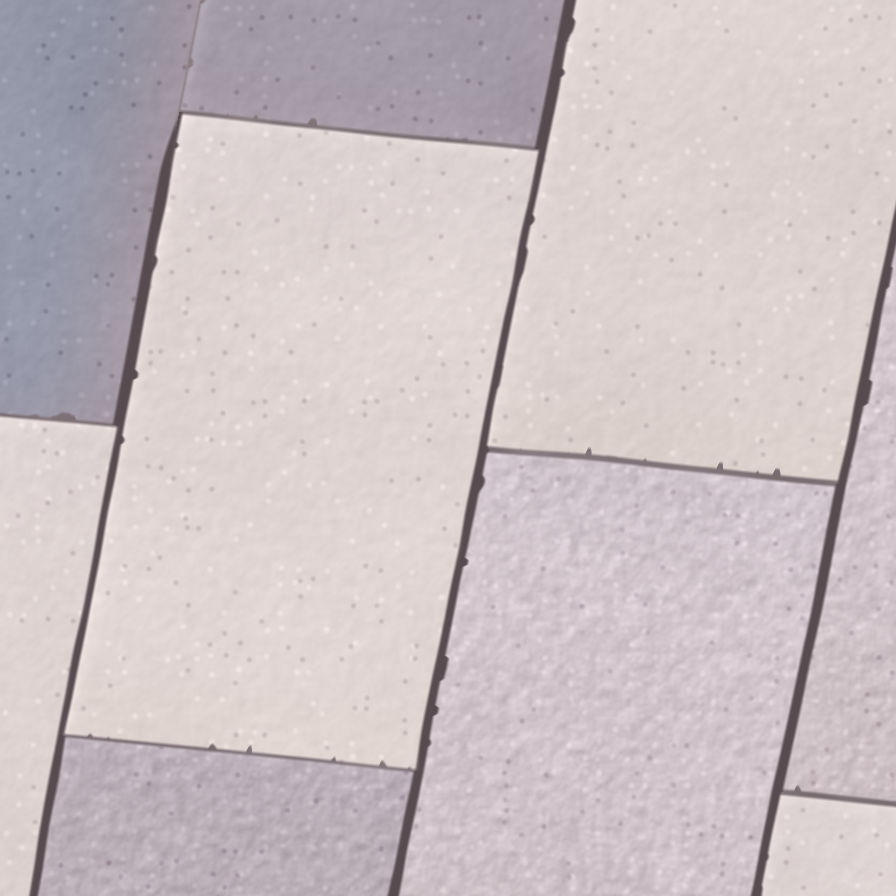
Give the GLSL for this texture, as a WebGL 2 fragment shader.

```glsl
#version 300 es
// Slanted running-bond paving: cream, mauve and slate slabs with dark worn joints.
precision highp float;
uniform vec2 u_resolution;
out vec4 fragColor;

const vec3 CREAM = vec3(0.870, 0.829, 0.826);
const vec3 LILAC = vec3(0.808, 0.759, 0.789);
const vec3 MAUVE = vec3(0.730, 0.683, 0.720);
const vec3 SLATE = vec3(0.628, 0.598, 0.648);
const vec3 JOINT_DEEP = vec3(0.345, 0.295, 0.315);
const vec3 JOINT_SHALLOW = vec3(0.535, 0.485, 0.505);
const float SLAB_LENGTH = 0.707;

float hash(vec2 p) {
    vec3 q = fract(vec3(p.xyx) * 0.1031);
    q += dot(q, q.yzx + 33.33);
    return fract((q.x + q.y) * q.z);
}

float noise(vec2 p) {
    vec2 i = floor(p), f = fract(p);
    f = f * f * (3.0 - 2.0 * f);
    return mix(mix(hash(i), hash(i + vec2(1, 0)), f.x),
               mix(hash(i + vec2(0, 1)), hash(i + vec2(1, 1)), f.x), f.y);
}

float fbm(vec2 p) {
    float sum = 0.0, amp = 0.5;
    for (int i = 0; i < 4; i++) {
        sum += amp * noise(p);
        p = p * 2.03 + 17.1;
        amp *= 0.5;
    }
    return sum;
}

// Lit relief: difference of the noise along the light direction.
float relief(vec2 p, float scale) {
    return noise(p * scale) - noise(p * scale + vec2(0.5, -0.6));
}

// Sparse round grains, one chance per cell.
float grains(vec2 p, float scale, float density) {
    vec2 cell = floor(p * scale);
    vec2 centre = 0.3 + 0.4 * vec2(hash(cell + 3.7), hash(cell + 9.2));
    float dist = length(fract(p * scale) - centre);
    return step(1.0 - density, hash(cell + 21.0)) * smoothstep(0.32, 0.05, dist);
}

// Occasional broken spots along an edge.
float chips(float along, float seed) {
    return 0.007 * smoothstep(0.80, 0.97, noise(vec2(along * 38.0, seed)));
}

// Paints a joint over the slab where the edge distance is within the gap.
vec3 drawJoint(vec3 base, vec3 joint, float dist, float gap, float soft) {
    return mix(joint, base, smoothstep(-soft, soft, dist - gap));
}

void main() {
    vec2 p = gl_FragCoord.xy / u_resolution;
    float soft = max(0.0024, 1.0 / u_resolution.y);

    // Skewed slab grid, narrowing slightly toward the bottom.
    vec2 q = p + 0.003 * (vec2(noise(p * 9.0), noise(p * 9.0 + 40.0)) - 0.5);
    float slabWidth = 0.4045 + 0.0098 * q.y;
    float across = (q.x - 0.035 - 0.189 * q.y) / slabWidth;
    float col = floor(across);
    float offset = 0.187 + 0.008 * col + 0.359 * mod(col, 2.0);
    float along = (q.y + 0.1 * q.x - offset) / SLAB_LENGTH;
    float row = floor(along);
    vec2 local = vec2(across - col, along - row);

    // Slab kind follows the diagonals of the bond.
    float diagonal = mod(row - col, 5.0);
    float slate = step(abs(diagonal - 1.0), 0.5);
    float lilac = step(abs(diagonal - 3.0), 0.5);
    float mauve = step(abs(diagonal - 4.0), 0.5) * step(row, -0.5);
    float rough = max(lilac, mauve);
    vec3 color = mix(mix(mix(CREAM, LILAC, lilac), MAUVE, mauve), SLATE, slate);

    // Broad staining and small differences between slabs.
    float stain = fbm(p * 6.0 + vec2(col, row) * 5.0) - 0.47;
    color += stain * mix(0.045, 0.09, slate);
    color += (hash(vec2(col, row) + 50.0) - 0.5) * 0.018;
    color += vec3(0.004, 0.0, -0.012) * (1.0 - local.y) * (1.0 - slate);
    color += vec3(-0.05, -0.01, 0.006) * slate * step(col, -0.5) * smoothstep(1.0, 0.7, local.x);

    // Stone grain, pits and pale aggregate.
    float bump = relief(p, 105.0) + 0.6 * relief(p + 5.0, 210.0);
    color += bump * mix(0.020, 0.060, rough);
    color += (fbm(p * 75.0) - 0.47) * mix(0.035, 0.085, rough);
    color += 0.05 * grains(p, 62.0, mix(0.16, 0.42, rough));
    color -= vec3(0.09, 0.10, 0.09) * grains(p + 0.37, 70.0, 0.09);

    // Distances to the four slab edges.
    float left = local.x * slabWidth * 0.98;
    float right = (1.0 - local.x) * slabWidth * 0.98;
    float bottom = local.y * SLAB_LENGTH;
    float top = (1.0 - local.y) * SLAB_LENGTH;

    // Pale arrises catching the light.
    float arris = exp(-max(left - 0.006, 0.0) / 0.006) + 0.8 * exp(-max(top - 0.004, 0.0) / 0.006);
    color += 0.05 * arris * (1.0 - 0.5 * rough);
    color += vec3(0.035, 0.015, 0.01) * slate * exp(-min(right, bottom) / 0.03);

    // Joint widths: slate slabs sit left, opening a wide gap that tapers upward.
    float wear = 0.0016 * (noise(vec2(along * 14.0, col)) - 0.5);
    float plain = mix(0.0040, 0.0056, rough) + wear;
    float taper = mix(0.0085, 0.0008, smoothstep(0.40, 0.52, local.y));
    float gapLeft = mix(plain, 0.0008, slate);
    float gapRight = mix(plain, taper, slate);
    float gapCross = 0.0026 + wear;

    // Cross joints first, then the deeper long joints.
    vec3 crossColor = mix(JOINT_SHALLOW, JOINT_DEEP, 0.45 * noise(p * 22.0));
    color = drawJoint(color, crossColor, bottom, gapCross + chips(across, row + 4.0), soft);
    color = drawJoint(color, crossColor, top, gapCross, soft);
    vec3 leftColor = mix(JOINT_SHALLOW, JOINT_DEEP, smoothstep(0.001, 0.004, gapLeft));
    vec3 rightColor = mix(JOINT_SHALLOW, JOINT_DEEP, smoothstep(0.001, 0.004, gapRight));
    color = drawJoint(color, leftColor, left, gapLeft + 0.6 * chips(along, col + 11.0), soft);
    color = drawJoint(color, rightColor, right, gapRight, soft);

    fragColor = vec4(clamp(color, 0.0, 1.0), 1.0);
}
```
